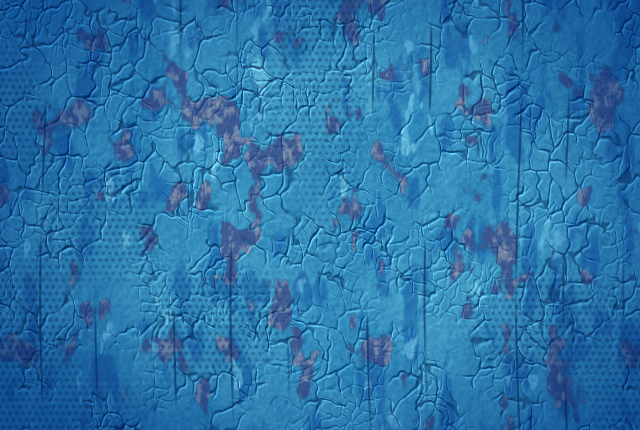
Give the GLSL for this texture, as a Shadertoy shader.

```glsl
#define FLAKE_SCALE 18.0
#define CRACK_WIDTH 0.07
#define RELIEF 0.20
#define PEEL_LEVEL 0.665
#define DOT_PITCH 0.0155
#define PLANK_WIDTH 0.157
#define DEEP_BLUE vec3(0.03, 0.25, 0.52)
#define MID_BLUE vec3(0.145, 0.49, 0.70)
#define PALE_BLUE vec3(0.29, 0.645, 0.79)
#define MAUVE vec3(0.24, 0.32, 0.55)
#define PINK_GREY vec3(0.52, 0.54, 0.65)
#define SHADOW vec3(0.03, 0.18, 0.36)

vec2 hash2(vec2 p) {
    vec3 q = fract(p.xyx * vec3(0.1031, 0.1030, 0.0973));
    q += dot(q, q.yzx + 33.33);
    return fract((q.xx + q.yz) * q.zy);
}

float noise(vec2 p) {
    vec2 i = floor(p), f = fract(p);
    f = f * f * (3.0 - 2.0 * f);
    return mix(mix(hash2(i).x, hash2(i + vec2(1, 0)).x, f.x),
               mix(hash2(i + vec2(0, 1)).x, hash2(i + 1.0).x, f.x), f.y);
}

float fbm(vec2 p) {
    float sum = 0.0, amp = 0.53;
    for (int i = 0; i < 4; i++) {
        sum += amp * noise(p);
        p = mat2(1.6, 1.2, -1.2, 1.6) * p + 7.3;
        amp *= 0.5;
    }
    return sum;
}

// Cellular noise: x = gap between the two nearest seeds, y = cell tone
vec2 cells(vec2 p) {
    vec2 base = floor(p);
    float near = 9.0, next = 9.0, tone = 0.0;
    for (int y = -1; y <= 1; y++)
    for (int x = -1; x <= 1; x++) {
        vec2 id = base + vec2(x, y), seed = hash2(id + 50.0);
        float d = length(id + seed - p);
        if (d < near) { next = near; near = d; tone = seed.x; }
        else next = min(next, d);
    }
    return vec2(next - near, tone);
}

vec2 warp(vec2 p) {
    return p + 0.036 * (vec2(noise(p * 19.0), noise(p * 19.0 + 40.0)) - 0.5)
             + 0.014 * (vec2(noise(p * 60.0), noise(p * 60.0 + 80.0)) - 0.5);
}

// Height of the curled paint: sunken at broken cracks, two flake sizes, rough skin
float paintHeight(vec2 p) {
    vec2 q = warp(p);
    float big = cells(q * vec2(1.1, 0.8) * FLAKE_SCALE).x;
    float small = cells(q * vec2(1.9, 1.5) * FLAKE_SCALE + 9.0).x;
    float bigOpen = smoothstep(0.30, 0.65, noise(p * 17.0 + 3.0));
    float smallOpen = smoothstep(0.35, 0.75, noise(p * 14.0 + 21.0));
    return 1.0 - bigOpen * (1.0 - smoothstep(0.0, CRACK_WIDTH * 2.0, big))
               - 0.7 * smallOpen * (1.0 - smoothstep(0.0, CRACK_WIDTH * 2.5, small))
               + 0.32 * (noise(p * vec2(105.0, 85.0)) - 0.5);
}

// Mesh of staggered dents
float dents(vec2 p) {
    vec2 q = p / DOT_PITCH;
    q.x += 0.5 * mod(floor(q.y), 2.0);
    return 1.0 - smoothstep(0.12, 0.42, length(fract(q) - 0.5));
}

// Dark joints between boards, wandering and fading along their length
float joints(vec2 p) {
    float x = p.x / PLANK_WIDTH + 0.05 * sin(p.y * 5.0);
    float id = floor(x);
    float offset = 0.25 + 0.5 * hash2(vec2(id, 4.0)).x;
    float d = abs(x - id - offset) * PLANK_WIDTH;
    return (1.0 - smoothstep(0.0008, 0.004, d))
         * smoothstep(0.28, 0.62, noise(vec2(id * 9.0, p.y * 6.0)));
}

void mainImage(out vec4 fragColor, in vec2 fragCoord) {
    vec2 uv = fragCoord / iResolution.xy;
    vec2 p = fragCoord / iResolution.y;
    vec2 centred = uv - vec2(0.52, 0.5);
    float vignette = smoothstep(0.25, 0.78, length(centred * vec2(1.05, 0.92)));

    // Worn paint with vertical grain
    float mottling = fbm(p * vec2(9.0, 6.0) + 5.0) - 0.5;
    float grain = noise(p * vec2(85.0, 6.0)) - 0.5;
    float speckle = noise(p * 190.0) - 0.5;
    float tone = cells(warp(p) * vec2(1.1, 0.8) * FLAKE_SCALE).y - 0.5;
    float light = 0.55 + 0.65 * mottling + 0.20 * grain + 0.42 * speckle + 0.22 * tone;
    vec3 color = mix(MID_BLUE, PALE_BLUE, clamp(light, -0.4, 1.3));

    // Vertical deep blue stains
    float stain = smoothstep(0.57, 0.72, fbm(p * vec2(26.0, 9.0) + 31.0));
    color = mix(color, vec3(0.08, 0.35, 0.64), 0.55 * stain);

    // Peeled patches showing mottled wood
    float middle = 1.0 - smoothstep(0.22, 0.50, length(centred * vec2(0.85, 0.75)));
    float bare = fbm(p * vec2(17.0, 11.0) + 62.0) + 0.05 * middle - 0.035;
    float peel = smoothstep(PEEL_LEVEL, PEEL_LEVEL + 0.03, bare);
    float rim = smoothstep(0.03, 0.0, abs(bare - PEEL_LEVEL));
    float wood = smoothstep(0.42, 0.75, fbm(p * vec2(80.0, 50.0)));
    color = mix(color, mix(MAUVE, PINK_GREY, wood), 0.85 * peel);
    color = mix(color, SHADOW, 0.18 * rim);

    // Rare pale scrapes
    float scrape = smoothstep(0.73, 0.79, fbm(p * vec2(20.0, 9.0) + 118.0));
    color = mix(color, vec3(0.45, 0.78, 0.90), 0.65 * scrape);

    // Mesh dents, stronger in the lower half
    float mesh = smoothstep(0.42, 0.72, noise(p * 4.0 + 14.0) + 0.25 * (0.5 - uv.y));
    color = mix(color, SHADOW, 0.38 * mesh * dents(p));

    // Raised flake edges lit from the upper left
    float height = paintHeight(p);
    float slope = height - paintHeight(p + vec2(-0.0030, 0.0042));
    float coat = 1.0 - 0.5 * peel;
    color += RELIEF * coat * slope * vec3(0.75, 1.0, 0.95);
    color = mix(color, SHADOW, 0.42 * coat * smoothstep(0.55, 0.0, height));
    color = mix(color, SHADOW, 0.60 * joints(p));

    // Darker, more saturated borders
    color = mix(color, color * vec3(0.25, 0.54, 0.77), vignette);
    color = mix(color, DEEP_BLUE, 0.18 * vignette);
    fragColor = vec4(clamp(color, 0.0, 1.0), 1.0);
}
```
